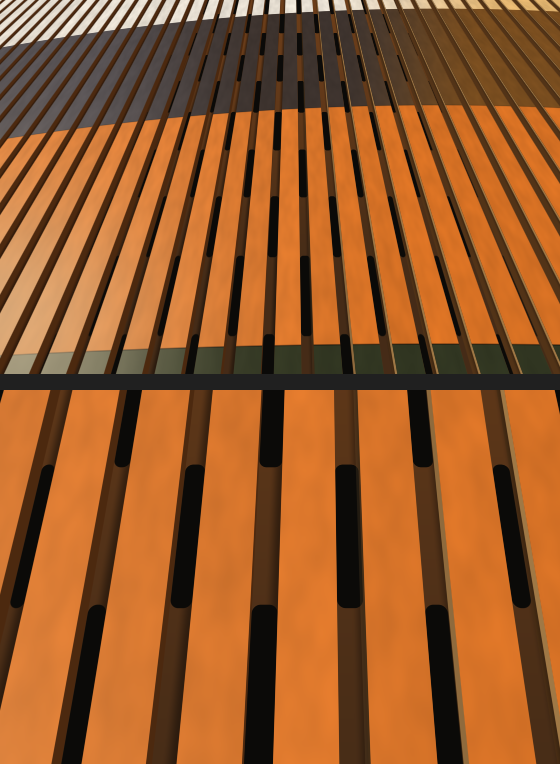
Top, the full canvas; bottom, a detail of the centre.
Write a WebGL 2 fragment shader that draws this pattern.

```glsl
#version 300 es
precision highp float;

uniform vec2 u_resolution;
out vec4 outColor;

const vec2 VANISHING = vec2(0.783, -0.637);
const float SLAT_HALF = 0.34;
const float SLOT_PERIOD = 0.2074;
const float SLOT_ASPECT = 3.6;

float hash(float n) {
  return fract(sin(n * 91.7 + 3.1) * 4375.5);
}

vec2 gradient(vec2 cell) {
  float angle = 6.2832 * hash(dot(cell, vec2(1.0, 57.3)));
  return vec2(cos(angle), sin(angle));
}

float gradientNoise(vec2 p) {
  vec2 i = floor(p), f = fract(p);
  vec2 w = f * f * f * (f * (f * 6.0 - 15.0) + 10.0);
  float a = dot(gradient(i), f);
  float b = dot(gradient(i + vec2(1, 0)), f - vec2(1, 0));
  float c = dot(gradient(i + vec2(0, 1)), f - vec2(0, 1));
  float d = dot(gradient(i + vec2(1, 1)), f - vec2(1, 1));
  return mix(mix(a, b, w.x), mix(c, d, w.x), w.y);
}

float fill(float dist, float aa) {
  return 1.0 - smoothstep(-0.6 * aa, 0.6 * aa, dist);
}

float roundBox(vec2 p, vec2 halfSize, float radius) {
  vec2 q = abs(p) - halfSize + radius;
  return length(max(q, 0.0)) + min(max(q.x, q.y), 0.0) - radius;
}

// Slat coordinate across the fan; spacing tightens toward the left
float slatCoord(float slope) {
  float pitch = 0.0668;
  float bend = slope < -0.0085 ? 0.0005 : 0.0002;
  float root = sqrt(max(pitch * pitch + 4.0 * bend * (slope + 0.0085), 0.0));
  return (root - pitch) / (2.0 * bend);
}

// Curved joint between two colour bands, as height from the top
float joint(float x, float top, float curve) {
  float dx = x / 1.5 - 0.78;
  return top + curve * dx * dx;
}

vec3 slatColor(vec2 p, float aa) {
  float warm = smoothstep(0.85, 1.4, p.x);
  vec3 cream = mix(vec3(0.91, 0.88, 0.83), vec3(0.88, 0.70, 0.43), warm);
  vec3 grey = mix(vec3(0.34, 0.32, 0.33), vec3(0.24, 0.20, 0.18), smoothstep(0.2, 0.75, p.x));
  grey = mix(grey, vec3(0.47, 0.30, 0.12), smoothstep(0.9, 1.3, p.x));
  vec3 orange = mix(vec3(0.87, 0.49, 0.21), vec3(0.84, 0.44, 0.14), smoothstep(0.2, 1.2, p.x));
  vec3 green = mix(vec3(0.40, 0.41, 0.33), vec3(0.19, 0.21, 0.13), smoothstep(0.0, 0.7, p.x));

  float greyEdge = p.y - joint(p.x, 0.023, 0.172);
  float orangeEdge = p.y - joint(p.x, 0.281, 0.152);
  float greenEdge = p.y - joint(p.x, 0.920, 0.051);
  vec3 color = mix(grey, cream, fill(greyEdge, aa));
  color = mix(orange, color, fill(orangeEdge, aa));
  color = mix(green, color, fill(greenEdge, aa));
  float seam = fill(abs(greenEdge) - 0.002, aa) + 0.4 * fill(abs(orangeEdge) - 0.0015, aa);
  return color * (1.0 - 0.4 * seam);
}

// Backing, slat side faces and staggered slots seen between slats
vec3 gapColor(float k, float depth, float y, float aa) {
  float g = fract(k);
  float gap = floor(k);
  float offset = gap + 0.5;
  float width = 1.0 - 2.0 * SLAT_HALF;
  float side = min(0.042 * abs(offset), width);
  float left = SLAT_HALF + (offset < 0.0 ? side : 0.0);
  float slotHalf = 0.5 * (width - side);

  vec3 backing = mix(vec3(0.42, 0.24, 0.10), vec3(0.27, 0.17, 0.09), smoothstep(0.0, 0.8, y));
  vec3 face = mix(vec3(0.30, 0.16, 0.06), vec3(0.32, 0.20, 0.09), step(0.0, offset));
  float onFace = 1.0 - fill(abs(g - left - slotHalf) - slotHalf, aa);
  vec3 color = mix(backing, face, onFace);
  color *= mix(0.6, 1.0, smoothstep(0.0, 0.16, 0.66 - g));

  float phase = depth / SLOT_PERIOD + 0.5 * mod(gap, 2.0);
  float along = (fract(phase + 0.105) - 0.5) * SLOT_ASPECT;
  float slot = roundBox(vec2(g - left - slotHalf, along), vec2(slotHalf, 0.92), min(0.1, slotHalf));
  float visible = smoothstep(0.0, 0.04, slotHalf);
  return mix(color, vec3(0.045, 0.04, 0.03), fill(slot, aa) * visible);
}

void main() {
  vec2 p = vec2(gl_FragCoord.x, u_resolution.y - gl_FragCoord.y) / u_resolution.y;
  vec2 ray = p - VANISHING;
  float depth = 1.0 / ray.y;
  float k = slatCoord(ray.x / ray.y);
  float aa = fwidth(k);
  float slat = floor(k + 0.5);
  float across = k - slat;

  // Slat surface with mottling and a soft sheen at lower left
  vec3 surface = slatColor(p, 1.0 / u_resolution.y);
  vec2 grain = vec2(k * 2.5 + slat * 7.0, depth * 22.0);
  float mottle = gradientNoise(grain) + 0.5 * gradientNoise(grain * 2.3);
  surface *= 1.0 + 0.07 * mottle + 0.05 * (hash(slat) - 0.5);
  vec2 glow = (p - vec2(-0.02, 0.86)) / vec2(0.42, 0.38);
  surface = mix(surface, vec3(0.86, 0.78, 0.64), 0.6 * exp(-dot(glow, glow)));

  // Pale cut edge on the left of the right-hand slats
  vec3 color = gapColor(k, depth, p.y, aa);
  float rim = fill(abs(across + SLAT_HALF + 0.025) - 0.03, aa) * smoothstep(0.5, 2.5, slat);
  color = mix(color, vec3(0.70, 0.53, 0.31), 0.85 * rim);
  color = mix(color, surface, fill(abs(across) - SLAT_HALF, aa));
  outColor = vec4(color, 1.0);
}
```
